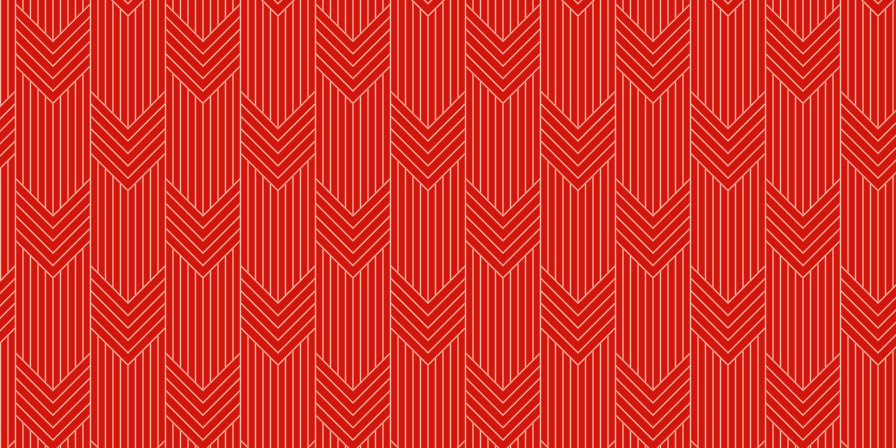
Reproduce this pattern procedurally as a Shadertoy shader.

```glsl
const vec3 RED = vec3(0.82, 0.085, 0.055);
const vec3 CREAM = vec3(0.99, 0.75, 0.67);

// All lengths are fractions of the canvas height.
const float COLUMN_WIDTH = 0.16742;
const float COLUMN_START = 0.0345;
const float STRIPES = 10.0;        // stripe gaps per column
const float PERIOD = 0.3896;       // vertical distance between chevrons
const float TIP_HEIGHT = 0.7693;   // lowest point of a chevron in even columns
const float BAND_HEIGHT = 0.1385;
const float BAND_GAPS = 5.0;       // gaps between the chevron lines
const float LINE_WIDTH = 0.0028;

// Share of a filter window covered by a line at the given distance.
float lineCoverage(float dist, float width, float window) {
    float upper = min(dist + 0.5 * window, 0.5 * width);
    float lower = max(dist - 0.5 * window, -0.5 * width);
    return clamp((upper - lower) / window, 0.0, 1.0);
}

// Distance to the nearest of the lines 0..count, spaced evenly.
float distanceToLines(float position, float spacing, float count) {
    float index = clamp(round(position / spacing), 0.0, count);
    return abs(position - index * spacing);
}

// Height above the lowest chevron line, wrapped around the band's middle.
float chevronHeight(vec2 local, float tip, float period, float band) {
    float height = local.y - tip - abs(local.x) - 0.5 * band;
    return mod(height + 0.5 * period, period) - 0.5 * period + 0.5 * band;
}

void mainImage(out vec4 fragColor, in vec2 fragCoord) {
    vec2 uv = fragCoord / iResolution.y;
    float window = 1.3 / iResolution.y;

    // Columns, every other one shifted by half a period
    float across = (uv.x - COLUMN_START) / COLUMN_WIDTH;
    float column = floor(across);
    float x = fract(across) * COLUMN_WIDTH;
    float tip = TIP_HEIGHT + 0.5 * PERIOD * mod(column, 2.0);

    // Chevron band
    vec2 local = vec2(x - 0.5 * COLUMN_WIDTH, uv.y);
    float height = chevronHeight(local, tip, PERIOD, BAND_HEIGHT);
    float chevronDist = distanceToLines(height, BAND_HEIGHT / BAND_GAPS, BAND_GAPS);
    float chevrons = lineCoverage(chevronDist * inversesqrt(2.0), LINE_WIDTH, window);

    // Upright stripes, hidden behind the band
    float stripeDist = distanceToLines(x, COLUMN_WIDTH / STRIPES, STRIPES);
    float outside = abs(height - 0.5 * BAND_HEIGHT) - 0.5 * BAND_HEIGHT;
    float visible = smoothstep(-window, window, outside);
    float stripes = lineCoverage(stripeDist, LINE_WIDTH, window) * visible;

    // Unbroken column borders
    float border = lineCoverage(min(x, COLUMN_WIDTH - x), LINE_WIDTH, window);

    float ink = max(chevrons, max(stripes, border));
    fragColor = vec4(mix(RED, CREAM, ink), 1.0);
}
```
